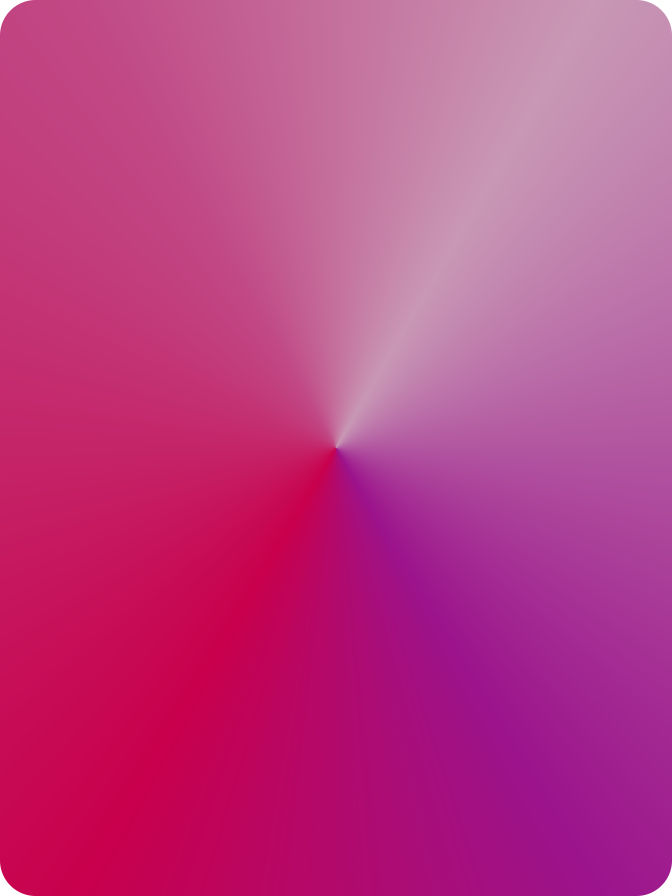
This background is drawn by a Shadertoy shader. Its source:

```glsl
// Signed distance to a box with rounded corners
float roundedBox(vec2 p, vec2 halfSize, float radius) {
    vec2 q = abs(p) - halfSize + radius;
    return length(max(q, 0.0)) + min(max(q.x, q.y), 0.0) - radius;
}

// Colour wheel, with the angle in degrees clockwise from the pale ray
vec3 conicGradient(float angle) {
    vec3 pale = vec3(0.785, 0.595, 0.710);
    vec3 purple = vec3(0.610, 0.075, 0.545);
    vec3 crimson = vec3(0.785, 0.000, 0.300);
    vec3 rose = vec3(0.755, 0.285, 0.520);

    vec3 color = mix(pale, purple, clamp(angle / 120.0, 0.0, 1.0));
    color = mix(color, crimson, clamp((angle - 120.0) / 60.0, 0.0, 1.0));
    color = mix(color, rose, clamp((angle - 180.0) / 120.0, 0.0, 1.0));
    return mix(color, pale, clamp((angle - 300.0) / 60.0, 0.0, 1.0));
}

void mainImage(out vec4 fragColor, in vec2 fragCoord) {
    // Centred coordinates, one unit per canvas width
    vec2 p = (fragCoord - 0.5 * iResolution.xy) / iResolution.x;
    float pixel = 1.0 / iResolution.x;

    // Sweep around the centre, starting at the pale ray
    float angle = mod(degrees(atan(p.x, p.y)) - 30.0, 360.0);
    vec3 color = conicGradient(angle);

    // White outside the rounded card
    vec2 halfSize = 0.5 * iResolution.xy / iResolution.x;
    float edge = roundedBox(p, halfSize, 0.053);
    float card = clamp(0.5 - edge / pixel, 0.0, 1.0);
    fragColor = vec4(mix(vec3(1.0), color, card), 1.0);
}
```
